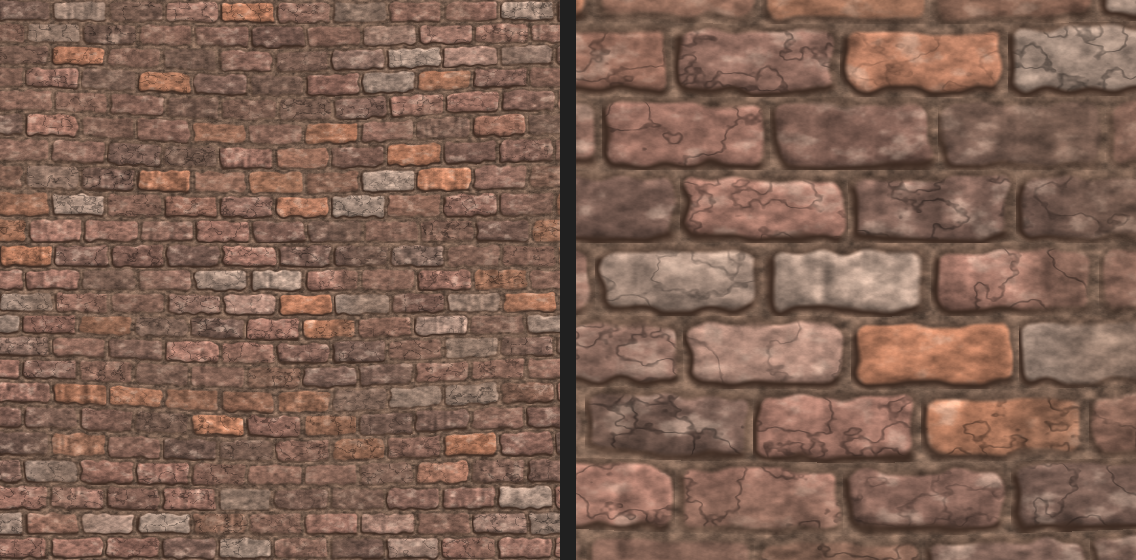
Left: the whole. Right: its middle third, enlarged.
Reproduce this texture procedurally as a three.js fragment shader.

```glsl
// Weathered brick wall in running bond: 23 courses of 10 rough, muted red-brown bricks.
varying vec2 vUv;

const float COLUMNS = 10.0;
const float COURSES = 23.0;
const float BOND_START = 0.43;     // first joint of odd courses, in bricks
const float COURSE_SAG = 0.42;     // bow of the courses, in course heights
const float JOINT_JITTER = 0.12;   // shift of each course, in bricks
const vec2 JOINT = vec2(0.0075, 0.0085);
const float CORNER = 0.006;
const float EDGE_SOFTNESS = 0.0018;
const float EDGE_WOBBLE = 0.0055;
const float BEVEL = 0.007;
const vec2 LIGHT_DIR = vec2(0.5, 0.866);
const float GRAIN = 0.95;

const vec3 UMBER = vec3(0.45, 0.35, 0.31);
const vec3 ROSE = vec3(0.60, 0.435, 0.38);
const vec3 ORANGE = vec3(0.72, 0.48, 0.36);
const vec3 ASH = vec3(0.66, 0.57, 0.51);
const vec3 MORTAR = vec3(0.47, 0.375, 0.315);
const vec3 SHADOW = vec3(0.23, 0.16, 0.125);
const vec3 GRIME = vec3(0.46, 0.36, 0.30);

float hash(vec2 p) {
  return fract(sin(dot(p, vec2(127.1, 311.7))) * 43758.55);
}

float noise(vec2 p) {
  vec2 i = floor(p);
  vec2 f = fract(p);
  f = f * f * (3.0 - 2.0 * f);
  return mix(mix(hash(i), hash(i + vec2(1.0, 0.0)), f.x),
             mix(hash(i + vec2(0.0, 1.0)), hash(i + 1.0), f.x), f.y);
}

float fbm(vec2 p) {
  float sum = 0.0;
  float amp = 0.53;
  for (int i = 0; i < 4; i++) {
    sum += amp * noise(p);
    p = p * 2.03 + 17.3;
    amp *= 0.5;
  }
  return sum;
}

float roundedBox(vec2 p, vec2 halfSize, float r) {
  vec2 q = abs(p) - halfSize + r;
  return length(max(q, 0.0)) + min(max(q.x, q.y), 0.0) - r;
}

// Base tone of one brick, from its own random seed.
vec3 brickTone(vec2 id) {
  vec3 tone = mix(UMBER, ROSE, smoothstep(0.0, 0.75, hash(id + 3.1)));
  float kind = hash(id + 41.7);
  tone = mix(tone, ORANGE, 0.85 * smoothstep(0.74, 0.92, kind));
  tone = mix(tone, ASH, 0.85 * (1.0 - smoothstep(0.1, 0.26, kind)));
  return tone * mix(0.9, 1.1, hash(id + 77.3));
}

void main() {
  vec2 uv = vUv;

  // Bowed courses and the brick grid
  float bowX = cos(3.14159 * uv.x);
  float bowY = sin(6.28318 * (uv.y - 0.044));
  float course = uv.y * COURSES - COURSE_SAG * bowX * bowX * bowY * bowY;
  float row = floor(course);
  float shift = BOND_START + 0.5 * mod(row + 1.0, 2.0)
              + JOINT_JITTER * (hash(vec2(row, 9.0)) - 0.5);
  float along = uv.x * COLUMNS - shift;
  vec2 id = vec2(mod(floor(along), COLUMNS), row);

  // Brick outline with chipped, uneven edges
  vec2 pitch = 1.0 / vec2(COLUMNS, COURSES);
  vec2 local = (fract(vec2(along, course)) - 0.5) * pitch;
  vec2 halfSize = 0.5 * (pitch - JOINT);
  halfSize -= 0.0015 * vec2(hash(id + 5.0), hash(id + 6.0));
  vec2 wobble = vec2(noise(uv * 75.0), noise(uv * 75.0 + 31.0)) - 0.5;
  vec2 p = local + EDGE_WOBBLE * wobble;
  float d = roundedBox(p, halfSize, CORNER);
  float mask = 1.0 - smoothstep(-EDGE_SOFTNESS, EDGE_SOFTNESS, d);

  // Slope of the outline towards the light
  float facing = (roundedBox(p + 0.002 * LIGHT_DIR, halfSize, CORNER) - d) / 0.002;

  // Worn areas where joints blur into the faces
  float wear = smoothstep(0.38, 0.72, 0.6 * noise(uv * 9.0 + 4.0) + 0.4 * hash(id + 23.0));
  float definition = mix(1.0, 0.4, wear);

  // Brick face: mottling, streaks, cracks and grime
  vec2 seed = 19.0 * vec2(hash(id), hash(id + 8.0));
  float mottle = fbm(uv * vec2(65.0, 95.0) + seed);
  float grain = fbm(uv * vec2(130.0, 190.0) + 50.0);
  float streak = noise(uv * vec2(170.0, 45.0) + seed) - 0.5;
  float streaked = smoothstep(0.7, 0.9, hash(id + 61.0));
  float ridge = abs(fbm(uv * vec2(42.0, 58.0) + seed + 7.0) - 0.5);
  float crack = (1.0 - smoothstep(0.0, 0.045, ridge)) * smoothstep(0.3, 0.8, hash(id + 13.0));
  vec3 face = brickTone(id);
  face = mix(face, ASH, 0.5 * smoothstep(0.52, 0.8, mottle));
  face = mix(face, GRIME, 0.45 * wear);
  face *= 1.0 + GRAIN * (0.55 * (mottle - 0.5) + 0.65 * (grain - 0.5));
  face *= 1.0 + 0.38 * streaked * streak - 0.3 * crack;

  // Bevelled rim: lit above and right, shaded below and left
  float rim = smoothstep(-BEVEL, 0.0, d);
  face *= 1.0 + rim * definition * (0.17 * max(facing, 0.0) + 0.3 * min(facing, 0.0));

  // Mortar with the shadow thrown by each brick
  vec3 mortar = MORTAR * (1.0 + 1.1 * (grain - 0.5));
  float shade = 1.0 - smoothstep(0.001, 0.0065, d);
  shade *= mix(0.95, 0.3, smoothstep(-0.5, 0.3, facing));
  mortar = mix(mortar, SHADOW, shade * definition);

  gl_FragColor = vec4(mix(mortar, face, mask), 1.0);
}
```
